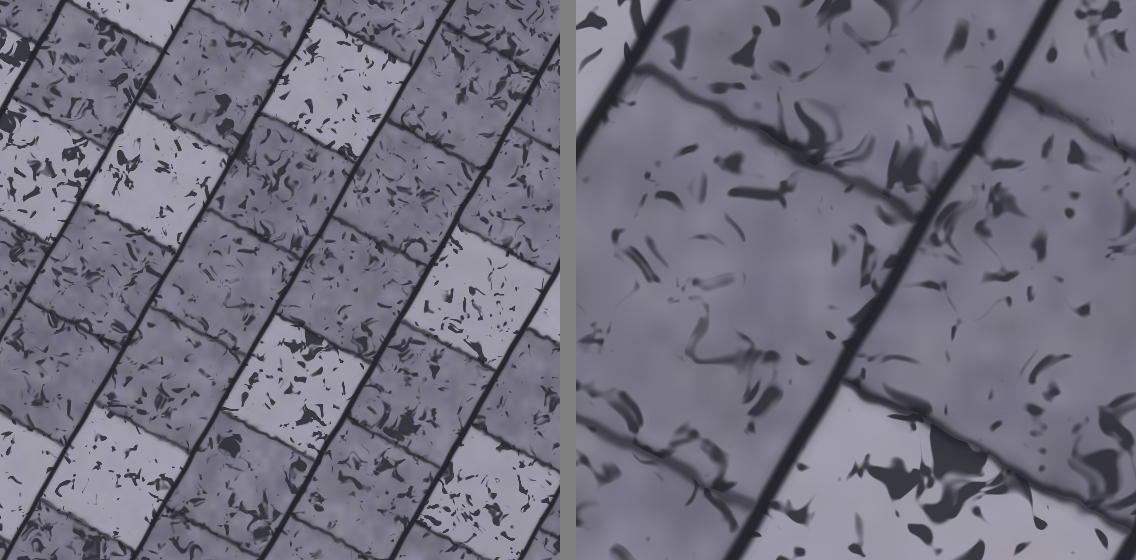
Left, the full canvas; right, a detail of the centre.
Write a WebGL 1 fragment shader that draws this texture.

```glsl
precision mediump float;
// Slanted stone paving: square slabs in a half-offset running bond, five to
// the canvas width. Pale slabs recur among grey ones in a rhythm set per column,
// and thresholded noise adds dark granite flecks, mottling and ragged joints.

#ifdef GL_FRAGMENT_PRECISION_HIGH
precision highp float;
#endif

uniform vec2 u_resolution;

#define TILT 0.52
#define SLABS vec2(4.99, 5.013)
#define BOND_SHIFT vec2(-0.5, -0.31)
#define SKEW 0.03
#define LONG_JOINT 0.024
#define CROSS_JOINT 0.017
#define FLECK_SCALE 84.0
#define GREY_STONE vec3(0.468, 0.460, 0.520)
#define PALE_STONE vec3(0.615, 0.605, 0.662)
#define FLECK_COLOR vec3(0.185, 0.185, 0.220)
#define JOINT_COLOR vec3(0.135, 0.135, 0.165)

float hash(vec2 p) {
  return fract(sin(dot(p, vec2(12.9898, 78.233))) * 43758.5453);
}

float noise(vec2 p) {
  vec2 i = floor(p);
  vec2 f = fract(p);
  f = f * f * (3.0 - 2.0 * f);
  return mix(mix(hash(i), hash(i + vec2(1.0, 0.0)), f.x),
             mix(hash(i + vec2(0.0, 1.0)), hash(i + vec2(1.0)), f.x), f.y);
}

// 1.0 on pale slabs: each column has its own period and phase
float isPale(vec2 slab) {
  float column = mod(slab.x, 8.0);
  bool firstHalf = column < 3.5;
  vec4 periods = firstHalf ? vec4(2.0, 3.0, 4.0, 5.0) : vec4(4.0, 2.0, 4.0, 2.0);
  vec4 phases = firstHalf ? vec4(0.0, 1.0, 0.0, 2.0) : vec4(3.0, 1.0, 0.0, 0.0);
  vec4 pick = step(abs(vec4(0.0, 1.0, 2.0, 3.0) - mod(column, 4.0)), vec4(0.5));
  float beat = mod(slab.y - dot(phases, pick) + 0.5, dot(periods, pick));
  return 1.0 - step(1.0, beat);
}

// Soft line of the given half width around distance zero
float joint(float dist, float halfWidth, float blur) {
  return 1.0 - smoothstep(halfWidth - blur, halfWidth + blur, dist);
}

vec3 stone(vec2 uv, vec2 slab, float pale) {
  // Every slab samples its own stretch of noise
  vec2 p = uv + vec2(hash(slab + 3.1), hash(slab + 8.7)) * 3.0 + 2.0;
  vec2 warp = vec2(noise(p * 45.0), noise(p * 45.0 + 31.0)) - 0.5;
  vec2 grain = p * FLECK_SCALE + warp * 2.2;
  float clump = noise(p * 17.0 + 5.0) - 0.5;

  // Mottled body colour with a faint cool tint
  float mottle = noise(p * 28.0 + 11.0) + 0.6 * noise(p * 75.0 + 23.0) - 0.8;
  vec3 body = mix(GREY_STONE, PALE_STONE, pale);
  body += mottle * mix(0.085, 0.025, pale);
  body += (hash(slab + 5.3) - 0.5) * 0.025;
  body.b += (noise(p * 40.0 + 47.0) - 0.5) * 0.025;

  // Dark flecks, crisper on pale slabs
  float n = 0.65 * noise(grain) + 0.35 * noise(grain * 2.1 + 17.0) + 0.28 * clump;
  vec2 limits = mix(vec2(0.20, 0.41), vec2(0.24, 0.35), pale);
  float fleck = 1.0 - smoothstep(limits.x, limits.y, n);
  return mix(body, FLECK_COLOR, fleck * 0.92);
}

void main() {
  float side = min(u_resolution.x, u_resolution.y);
  vec2 uv = gl_FragCoord.xy / side;
  float blur = max(0.012, 4.0 / side);

  // Tilted slab coordinates: x crosses the columns, y runs along them
  vec2 down = vec2(uv.x, 1.0 - uv.y);
  float c = cos(TILT);
  float s = sin(TILT);
  vec2 q = vec2(dot(down, vec2(c, s)), dot(down, vec2(s, -c))) * SLABS + BOND_SHIFT;

  // Ragged edges, alternate columns shifted by half a slab
  q.x += (noise(uv * 24.0) - 0.5) * 0.018;
  float column = floor(q.x);
  float across = fract(q.x);
  q.y -= 0.5 * mod(column, 2.0) + SKEW * (across - 0.5);
  q.y += (noise(uv * 95.0 + 9.0) - 0.5) * 0.030;
  vec2 slab = vec2(column, floor(q.y));
  vec2 edge = 0.5 - abs(fract(q) - 0.5);

  vec3 color = stone(uv, slab, isPale(slab));

  // Grime beside the joints, then the joints themselves
  color *= 1.0 - 0.13 * (1.0 - smoothstep(0.0, 0.06, min(edge.x, edge.y)));
  float lineWidth = LONG_JOINT * mix(0.75, 1.1, hash(vec2(floor(q.x + 0.5), 2.0)));
  float longJoint = joint(edge.x, lineWidth, blur);
  float wear = mix(0.55, 1.0, noise(uv * 30.0 + 13.0));
  float crossJoint = joint(edge.y, CROSS_JOINT, blur) * wear;
  color = mix(color, JOINT_COLOR, max(longJoint * 0.96, crossJoint * 0.85));

  gl_FragColor = vec4(color, 1.0);
}
```
